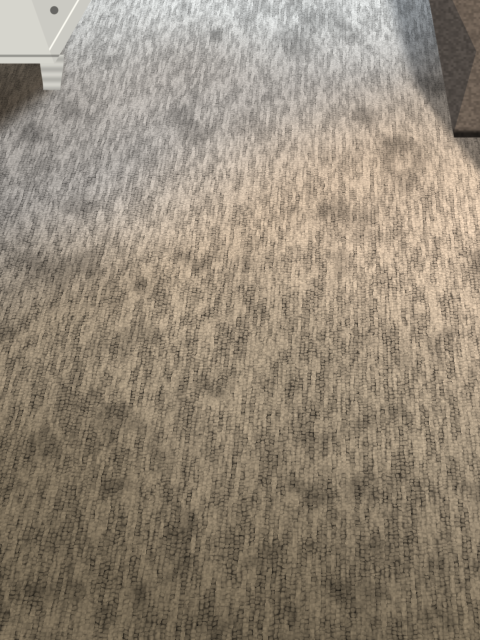
Give the GLSL for this texture, as a Shadertoy shader.

```glsl
// A ribbed loop-pile carpet seen in perspective, lit from the far end of a room.
// Ribs, yarn dashes and beaded loops are noise in floor coordinates; the light is a set
// of soft gradients, and the furniture at the far corners is cut from half-planes.

const float HORIZON = 3.0;        // height of the vanishing point, in canvas widths
const float VANISH_X = 0.72;
const float RIB_WIDTH = 0.0108;
const float DASH_LENGTH = 0.046;
const float LOOP_LENGTH = 0.0098;
const float YARN_CONTRAST = 0.25;
const float PIT_DEPTH = 0.46;
const float GRAIN = 0.25;
const float EDGE = 0.0015;

const vec3 NEAR_BROWN = vec3(0.400, 0.358, 0.290);
const vec3 MID_TAUPE = vec3(0.575, 0.520, 0.442);
const vec3 WARM_SUN = vec3(0.785, 0.700, 0.608);
const vec3 COOL_GREY = vec3(0.675, 0.655, 0.632);
const vec3 WINDOW_GLOW = vec3(0.825, 0.835, 0.830);
const vec3 PAINT = vec3(0.840, 0.835, 0.805);
const vec3 SOFA_SIDE = vec3(0.310, 0.285, 0.265);
const vec3 SOFA_FRONT = vec3(0.420, 0.370, 0.325);

float hash(vec2 p) {
    vec3 q = fract(vec3(p.xyx) * 0.1031);
    q += dot(q, q.yzx + 33.33);
    return fract((q.x + q.y) * q.z);
}

float noise(vec2 p) {
    vec2 i = floor(p), f = fract(p);
    f = f * f * (3.0 - 2.0 * f);
    return mix(mix(hash(i), hash(i + vec2(1, 0)), f.x),
               mix(hash(i + vec2(0, 1)), hash(i + vec2(1, 1)), f.x), f.y);
}

// 1 on the left of the line from a to b, 0 on its right
float leftOf(vec2 p, vec2 a, vec2 b, float soft) {
    vec2 d = normalize(b - a), q = p - a;
    return smoothstep(-soft, soft, d.x * q.y - d.y * q.x);
}

// Broad light on the floor, with trodden patches
vec3 floorLight(vec2 p) {
    float drift = 0.10 * (noise(p * 5.0 + 3.0) - 0.5);
    float lit = p.y + 0.3 * (p.x - 0.5) + drift;
    vec3 c = mix(NEAR_BROWN, MID_TAUPE, smoothstep(0.0, 0.65, lit));
    c = mix(c, WARM_SUN, smoothstep(0.5, 1.08, lit));
    float cool = smoothstep(-0.2, 0.12, p.y - 0.83 - 0.38 * p.x + drift);
    c = mix(c, COOL_GREY, cool);
    c = mix(c, WINDOW_GLOW, smoothstep(1.13, 1.34, p.y + drift));
    c *= 1.0 - 0.12 * smoothstep(0.35, 0.0, p.x) * smoothstep(0.3, 0.8, p.y);
    float patches = noise(p * vec2(13.0, 19.0)) * 0.6 + noise(p * 31.0 + 7.0) * 0.4;
    c *= 1.0 - 0.17 * smoothstep(0.6, 0.85, patches);
    return c * (0.96 + 0.08 * noise(p * 8.0 + 20.0));
}

// Brightness of the pile: light and dark dashes along ribs, beads with dark gaps
float pile(vec2 p) {
    float scale = HORIZON / (HORIZON - p.y);
    vec2 ground = vec2((p.x - VANISH_X) * scale, HORIZON * scale);
    float across = ground.x / RIB_WIDTH + 0.35 * (noise(ground * vec2(80.0, 60.0)) - 0.5) + 300.0;
    float rib = floor(across), offset = hash(vec2(rib, 5.0));
    float nearness = 1.0 - smoothstep(0.6, 1.25, p.y);

    float dash = noise(vec2(rib, ground.y / DASH_LENGTH + offset * 9.0));
    float cluster = noise(ground * vec2(34.0, 13.0) + 60.0);
    float fineDash = noise(vec2(across * 1.9, ground.y / DASH_LENGTH * 2.2));
    float tone = smoothstep(0.25, 0.75, dash * 0.45 + cluster * 0.2 + fineDash * 0.35);

    float along = ground.y / LOOP_LENGTH + offset * 7.0 + 0.8 * noise(ground * 60.0);
    vec2 bead = vec2(rib, floor(along));
    vec2 inBead = fract(vec2(across, along)) - 0.5;
    inBead += 0.35 * (vec2(hash(bead), hash(bead + 47.0)) - 0.5);
    float pit = smoothstep(0.25, 0.68, length(inBead)) * (0.35 + 0.9 * hash(bead + 91.0));
    pit *= mix(1.0, 0.35, tone) * mix(0.3, 1.0, nearness);

    float grain = noise(ground * vec2(250.0, 210.0) + 90.0) - 0.5;
    float contrast = YARN_CONTRAST * mix(0.85, 1.0, nearness);
    return 1.0 + 0.11 * nearness + contrast * (tone - 0.5) - PIT_DEPTH * pit
         + GRAIN * grain * mix(0.6, 1.0, nearness);
}

vec3 addSofa(vec3 c, vec2 p) {
    // cool shade on the carpet beside it
    float shade = 1.0 - leftOf(p, vec2(0.86, 1.16), vec2(0.81, 1.34), 0.02);
    shade *= leftOf(p, vec2(0.86, 1.16), vec2(0.95, 1.04), 0.012);
    c = mix(c, c * vec3(0.62, 0.635, 0.655), shade);
    float body = 1.0 - leftOf(p, vec2(0.946, 1.047), vec2(0.894, 1.333), EDGE);
    body *= smoothstep(1.045, 1.049, p.y);
    float front = 1.0 - leftOf(p, vec2(0.946, 1.06), vec2(0.985, 1.2), EDGE);
    float top = 1.0 - leftOf(p, vec2(1.0, 1.21), vec2(0.93, 1.36), EDGE);
    vec3 cloth = mix(SOFA_SIDE, SOFA_FRONT, max(front, top));
    cloth *= 0.86 + 0.28 * noise(p * vec2(190.0, 240.0));
    cloth *= mix(0.3, 1.0, smoothstep(1.054, 1.068, p.y));
    return mix(c, cloth, body);
}

vec3 addDresser(vec3 c, vec2 p) {
    // dark floor underneath
    float under = leftOf(p, vec2(0.0, 1.07), vec2(0.11, 1.15), 0.025);
    c *= mix(vec3(1.0), vec3(0.50, 0.46, 0.41), under * smoothstep(0.15, 0.09, p.x));
    // tapered leg
    float halfWidth = mix(0.018, 0.025, smoothstep(1.145, 1.21, p.y));
    float leg = smoothstep(EDGE, -EDGE, abs(p.x - 0.108) - halfWidth);
    leg *= smoothstep(1.144, 1.148, p.y) * step(p.y, 1.22);
    c = mix(c, PAINT * (0.9 + 0.08 * sin(p.y * 300.0)), leg);
    // front, side panel and drawer knob
    float body = leftOf(p, vec2(0.122, 1.215), vec2(0.19, 1.333), EDGE);
    body *= smoothstep(1.199, 1.203, p.y);
    float front = leftOf(p, vec2(0.108, 1.215), vec2(0.066, 1.333), EDGE);
    float groove = leftOf(p, vec2(0.108, 1.235), vec2(0.165, 1.333), EDGE)
                 - leftOf(p, vec2(0.104, 1.235), vec2(0.161, 1.333), EDGE);
    vec3 paint = PAINT * mix(0.95, 1.0, front) * (1.0 + 0.25 * groove * (1.0 - front));
    paint *= 1.0 - 0.3 * smoothstep(0.004, 0.001, abs(p.y - 1.217));
    paint *= 1.0 - 0.5 * smoothstep(0.010, 0.007, length(p - vec2(0.113, 1.312)));
    return mix(c, paint, body);
}

void mainImage(out vec4 fragColor, in vec2 fragCoord) {
    vec3 sum = vec3(0.0);
    for (int i = 0; i < 4; i++) {
        vec2 jitter = vec2(i & 1, i >> 1) * 0.5 - 0.25;
        vec2 p = (fragCoord + jitter) / iResolution.xy * vec2(1.0, 4.0 / 3.0);
        vec3 c = floorLight(p) * pile(p);
        sum += addDresser(addSofa(c, p), p);
    }
    fragColor = vec4(clamp(sum / 4.0, 0.0, 1.0), 1.0);
}
```
